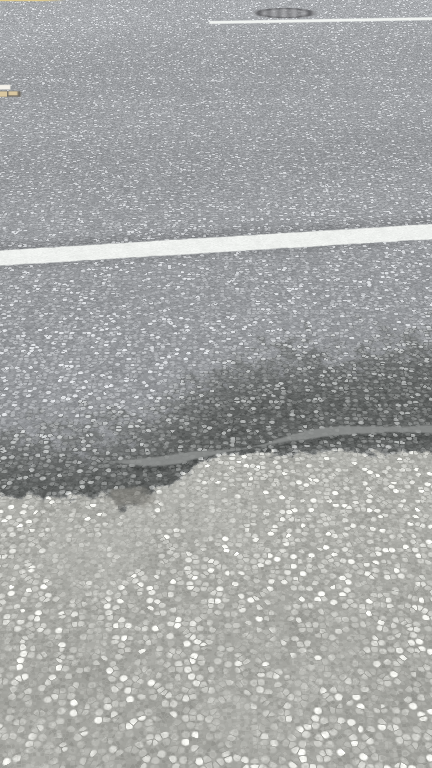
A Shadertoy shader for this texture:

```glsl
// Weathered asphalt road with white lane lines, a wet gutter and a pale gravelly shoulder.

vec2 hash2(vec2 c) {
    vec3 h = fract(c.xyx * vec3(0.1031, 0.1030, 0.0973));
    h += dot(h, h.yzx + 33.33);
    return fract((h.xx + h.yz) * h.zy);
}

// Cellular stones: x = distance to centre, y = distance to border, z = stone id
vec3 stones(vec2 g) {
    vec2 cell = floor(g);
    float near = 9.0, next = 9.0, id = 0.0;
    for (int j = -1; j <= 1; j++)
    for (int i = -1; i <= 1; i++) {
        vec2 c = cell + vec2(i, j);
        vec2 h = hash2(c);
        float d = length(c + 0.1 + 0.8 * h - g);
        if (d < near) {
            next = near;
            near = d;
            id = hash2(c + 71.0).x;
        } else next = min(next, d);
    }
    return vec3(near, next - near, id);
}

// Layered, rotated sines, roughly -1 to 1
float blotches(vec2 q) {
    float sum = 0.0, amp = 0.5;
    for (int i = 0; i < 5; i++) {
        sum += amp * sin(q.x + 1.4 * sin(q.y + 0.7 * q.x)) * cos(0.8 * q.y - 0.3 * q.x);
        q = mat2(1.5, 1.2, -1.2, 1.5) * q + 2.3;
        amp *= 0.62;
    }
    return sum;
}

// Soft horizontal band of a given half height
float band(float d, float halfHeight, float soft) {
    return 1.0 - smoothstep(halfHeight - soft, halfHeight + soft, abs(d));
}

void mainImage(out vec4 fragColor, in vec2 fragCoord) {
    vec2 p = fragCoord / iResolution.y;
    float soft = 0.0012;

    // Ground plane in perspective
    float depth = 1.35 - p.y;
    vec2 ground = vec2(p.x - 0.28, 1.5) / depth;
    vec3 stone = stones(ground * 112.0);
    vec3 grit = stones(ground * 235.0 + 17.0);
    float broad = blotches(p * vec2(22.0, 34.0));
    float fine = blotches(p * vec2(95.0, 150.0) + 4.0);

    // Dry road, slightly blue and brighter towards the far side
    float lineY = p.y - 0.664 - 0.0613 * p.x;
    float tone = 0.632 + 0.035 * smoothstep(0.85, 1.0, p.y) + 0.012 * broad;
    tone += 0.012 * sin(p.y * 47.0 - p.x * 3.0) * smoothstep(0.68, 0.75, p.y);
    tone -= 0.09 * band(lineY - 0.012, 0.007, 0.007) * (0.7 + 0.4 * fine);
    tone -= 0.04 * band(lineY + 0.013, 0.004, 0.004);
    vec3 col = tone * vec3(0.985, 1.0, 1.02);

    // Pale shoulder with a ragged border
    float shoulderTop = 0.356 + 0.055 * smoothstep(0.17, 0.32, p.x)
        - 0.016 * exp(-pow((p.x - 0.165) / 0.025, 2.0));
    float border = p.y - shoulderTop - 0.006 * broad - 0.007 * fine - 0.004 * (stone.z - 0.5);
    float shoulder = 1.0 - smoothstep(-0.004, 0.004, border);
    float mud = smoothstep(0.2, 0.5, blotches(p * vec2(17.0, 14.0) + 1.7));
    vec3 pale = vec3(0.690, 0.692, 0.672) + 0.02 * broad
        + 0.025 * smoothstep(0.1, 0.35, p.y) - 0.012 * mud;
    col = mix(col, pale, shoulder);

    // Wet gutter, breaking up into damp specks along its upper side
    float wetTop = 0.435 + 0.095 * smoothstep(0.12, 0.34, p.x) + 0.12 * max(p.x - 0.3, 0.0);
    float damp = wetTop - p.y + 0.025 * broad + 0.045 * fine + 0.035 * (stone.z - 0.5);
    float wet = smoothstep(-0.028, 0.022, damp) * (1.0 - shoulder);
    float deep = smoothstep(0.0, 0.1, wetTop + 0.02 - p.y);
    vec3 wetColor = mix(vec3(0.505, 0.515, 0.515), vec3(0.405, 0.415, 0.41), deep);
    col = mix(col, wetColor + 0.025 * fine, wet * 0.94);

    // Stones and grit, strongest on the near side
    float chip = smoothstep(0.04, 0.18, stone.y) * smoothstep(0.62, 0.3, stone.x);
    float chipLight = chip * (stone.z - 0.32) * 0.25 - (1.0 - chip) * 0.055;
    float sparkle = chip * smoothstep(0.8, 0.95, stone.z) * 0.12;
    float speck = (grit.z - 0.5) * 0.13 * smoothstep(0.0, 0.3, grit.y);
    float nearness = smoothstep(0.95, 0.35, p.y);
    float smoothMud = 1.0 - 0.65 * mud * shoulder;
    col += (chipLight * mix(0.5, 1.0, nearness) + sparkle) * smoothMud + speck * 0.8;

    // Silty stain on the border
    float stain = smoothstep(1.2, 0.5, length((p - vec2(0.168, 0.352)) / vec2(0.035, 0.013)) + 0.4 * fine);
    col = mix(col, vec3(0.55, 0.545, 0.52) + speck * 0.5, stain * 0.75);

    // Shallow water running along the gutter
    float streamY = p.y - 0.399 - 0.041 * smoothstep(0.18, 0.48, p.x) - 0.0025 * broad;
    float streamHalf = 0.0035 + 0.003 * sin(p.x * 31.0 + 1.0) + 0.003 * smoothstep(0.42, 0.54, p.x);
    float reach = smoothstep(0.13, 0.17, p.x);
    col -= 0.07 * reach * band(streamY + 0.010, 0.003, 0.004) * (1.0 - shoulder);
    float stream = reach * band(streamY, streamHalf, 0.0018) * (1.0 - shoulder);
    col = mix(col, vec3(0.56, 0.57, 0.565) + 0.015 * fine, stream * 0.85);

    // Worn white lane lines
    float paint = band(lineY, 0.0098 + 0.0007 * fine, soft);
    col = mix(col, vec3(0.935, 0.945, 0.935) + 0.02 * fine + speck * 0.35, paint);
    float farLine = band(p.y - 0.966 - 0.0173 * p.x, 0.0019, soft) * smoothstep(0.271, 0.274, p.x);
    col = mix(col, vec3(0.95, 0.96, 0.95), farLine);

    // Manhole cover: dark rim around a mottled plate
    float cover = length((p - vec2(0.371, 0.983)) / vec2(0.040, 0.0068));
    col = mix(col, vec3(0.54, 0.54, 0.55) + 0.08 * sin(p.x * 480.0), 0.7 * smoothstep(1.1, 0.9, cover));
    col -= 0.12 * band(cover - 0.85, 0.12, 0.12);

    // Road stud and faint yellow edge at the far left
    float studShadow = band(p.y - 0.8775, 0.0035, soft) * (1.0 - smoothstep(0.025, 0.029, p.x));
    col = mix(col, vec3(0.40, 0.37, 0.32), studShadow * 0.8);
    float studFace = band(p.y - 0.8785, 0.0026, soft) * band(p.x - 0.017, 0.006, 0.002);
    col = mix(col, vec3(0.85, 0.78, 0.63), max(studFace, studShadow * step(p.x, 0.009)));
    float studTop = band(p.y - 0.8865, 0.003, soft) * (1.0 - smoothstep(0.012, 0.015, p.x));
    col = mix(col, vec3(0.96, 0.95, 0.92), studTop);
    float yellow = smoothstep(0.9975, 0.9995, p.y) * (1.0 - smoothstep(0.05, 0.09, p.x));
    col = mix(col, vec3(0.88, 0.80, 0.55), yellow);

    fragColor = vec4(clamp(col, 0.0, 1.0), 1.0);
}
```
